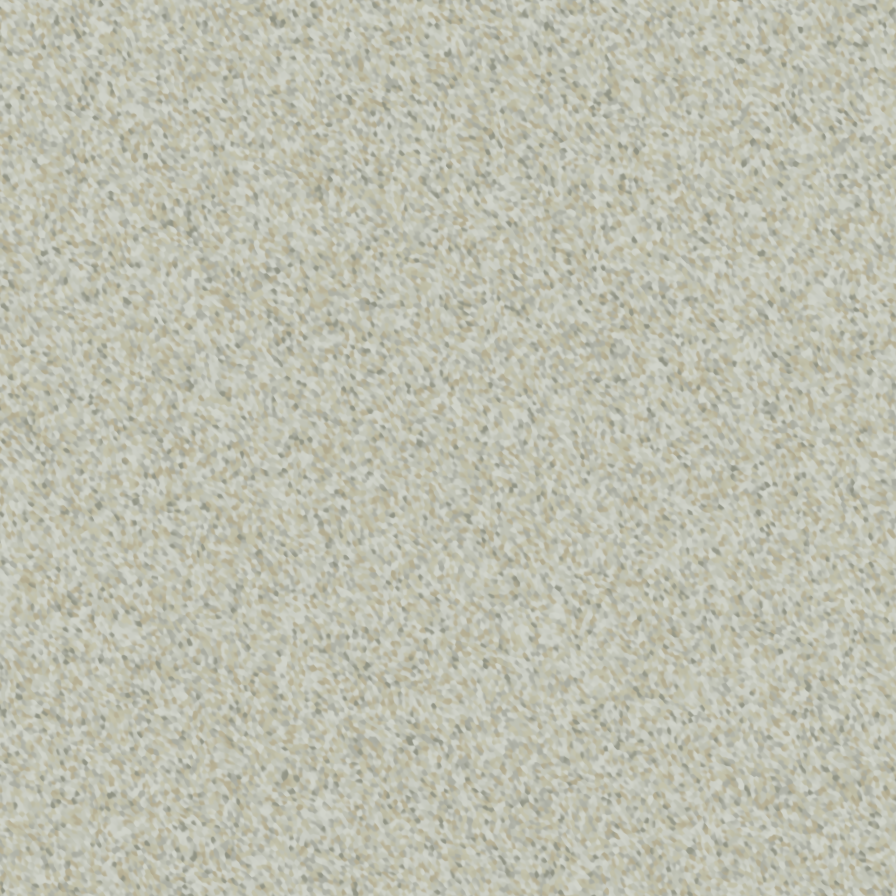
A three.js fragment shader for this texture:

```glsl
varying vec2 vUv;

vec3 hash3(vec2 p) {
  vec3 q = fract(p.xyx * vec3(0.1031, 0.1030, 0.0973));
  q += dot(q, q.yxz + 33.33);
  return fract((q.xxy + q.yzz) * q.zyx);
}

// Mineral colour of one grain, chosen by its share of the surface
vec3 grainColor(vec3 rnd) {
  vec3 color = vec3(0.804, 0.815, 0.779);                              // white quartz
  color = mix(color, vec3(0.754, 0.764, 0.713), step(0.31, rnd.x)); // pale stone
  color = mix(color, vec3(0.754, 0.749, 0.658), step(0.53, rnd.x)); // beige
  color = mix(color, vec3(0.676, 0.686, 0.643), step(0.73, rnd.x)); // grey
  color = mix(color, vec3(0.711, 0.683, 0.576), step(0.86, rnd.x)); // tan
  color = mix(color, vec3(0.578, 0.589, 0.530), step(0.96, rnd.x)); // dark fleck
  return color + (rnd.y - 0.5) * 0.04;
}

// Soft cellular noise: nearby grains blend by their distance
vec3 grains(vec2 p) {
  vec2 cell = floor(p);
  vec3 sum = vec3(0.0);
  float total = 0.0;
  for (int y = -1; y <= 1; y++) {
    for (int x = -1; x <= 1; x++) {
      vec2 id = cell + vec2(float(x), float(y));
      vec2 center = id + 0.1 + 0.8 * hash3(id + 411.0).xy;
      vec2 offset = p - center;
      float weight = exp(-4.5 * dot(offset, offset));
      sum += weight * grainColor(hash3(id + 737.0));
      total += weight;
    }
  }
  return sum / total;
}

void main() {
  // Grains stretch along a falling diagonal
  vec2 along = vec2(0.6, -0.8);
  vec2 across = vec2(0.8, 0.6);
  vec2 p = vec2(dot(vUv, along) * 175.0, dot(vUv, across) * 245.0);

  // Bend the rows slightly so the cell grid stays hidden
  p += 0.35 * sin(p.yx * vec2(0.37, 0.43) + 1.7 * sin(p * 0.19));
  gl_FragColor = vec4(grains(p), 1.0);
}
```
